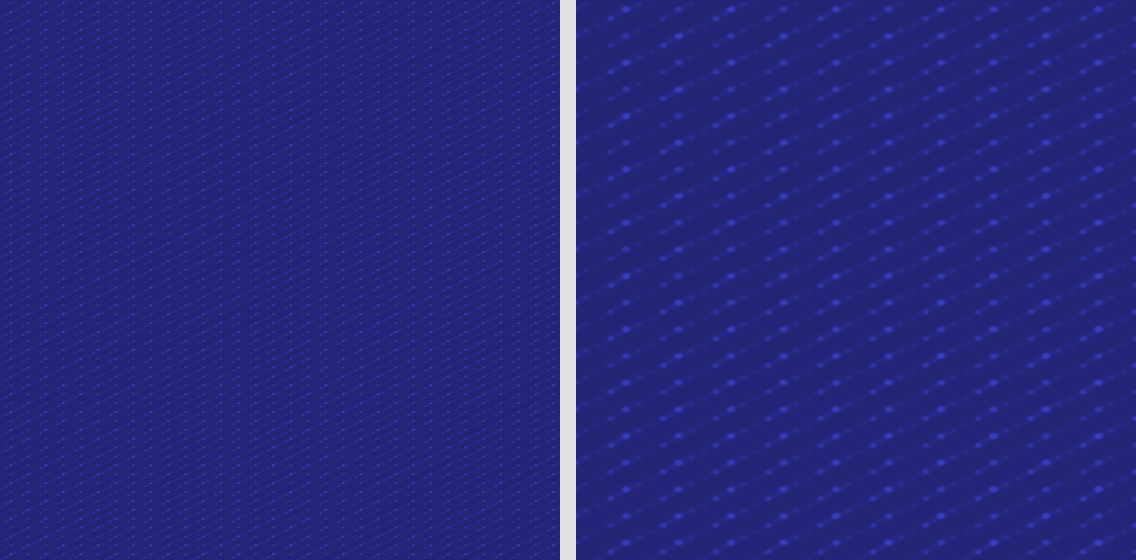
Left, the full canvas; right, a detail of the centre.
Write a WebGL 1 fragment shader that draws this texture.

```glsl
precision highp float;
// Fine indigo twill: a 32 by 63 lattice of soft rising threads, each
// carrying small bright flecks. Threads are a sheared stripe, flecks are
// wrapped soft spots, and slanted sines of whole frequency vary them.

uniform vec2 u_resolution;

#define REPEATS vec2(32.0, 63.0)
#define THREAD_HALF_WIDTH 0.0019
#define FLECK_RADIUS vec2(0.0024, 0.0017)
#define BAND_FREQUENCY vec2(-15.0, 31.0)
#define BAND_STRENGTH 0.30
#define WEAR 0.05
#define BASE_COLOR vec3(0.138, 0.144, 0.465)
#define THREAD_COLOR vec3(0.163, 0.167, 0.555)
#define GLOW_COLOR vec3(0.180, 0.190, 0.610)
#define FLECK_COLOR vec3(0.220, 0.240, 0.750)

const float TAU = 6.2831853;

// Signed offset to the nearest whole number
vec2 wrapOffset(vec2 v) {
  return fract(v + 0.5) - 0.5;
}

// Soft ellipse repeated once in every cell, never thinner than a pixel
float fleck(vec2 grid, vec2 center, float size, float pixel) {
  vec2 offset = wrapOffset(grid - center) / REPEATS;
  vec2 radius = max(FLECK_RADIUS * size, vec2(0.6 * pixel));
  float dist = length(offset / radius);
  return exp(-dist * dist * dist);
}

void main() {
  vec2 p = gl_FragCoord.xy / u_resolution;
  float pixel = 1.0 / min(u_resolution.x, u_resolution.y);
  vec2 grid = p * REPEATS;

  // Slanted bands strengthen about every other thread
  float band = cos(TAU * dot(p, BAND_FREQUENCY));
  float worn = sin(TAU * (p.x - p.y));
  float strength = 1.0 + BAND_STRENGTH * band + WEAR * worn;

  // Threads climb one row per column and fade slightly between flecks
  float across = abs(fract(grid.y - grid.x + 0.5) - 0.5) / REPEATS.y;
  float width = max(THREAD_HALF_WIDTH, 0.6 * pixel);
  float thread = exp(-pow(across / width, 3.0));
  thread *= 0.42 + 0.28 * cos(TAU * (grid.x - 0.55));

  // A pair of flecks close together, with faint ones further along
  float bright = max(fleck(grid, vec2(0.62, 0.65), 1.0, pixel),
               0.65 * fleck(grid, vec2(0.33, 0.30), 0.85, pixel));
  float faint = max(fleck(grid, vec2(0.86, 0.84), 0.8, pixel),
              0.5 * fleck(grid, vec2(0.10, 0.02), 0.8, pixel));

  // Nearly even ground, then threads and flecks on top
  vec3 color = BASE_COLOR * (1.0 + 0.008 * worn + 0.010 * band);
  color = mix(color, THREAD_COLOR, clamp(thread * strength, 0.0, 1.0));
  color = mix(color, GLOW_COLOR, clamp(0.6 * faint * strength, 0.0, 1.0));
  color = mix(color, FLECK_COLOR, clamp(bright * strength, 0.0, 1.0));
  gl_FragColor = vec4(color, 1.0);
}
```
